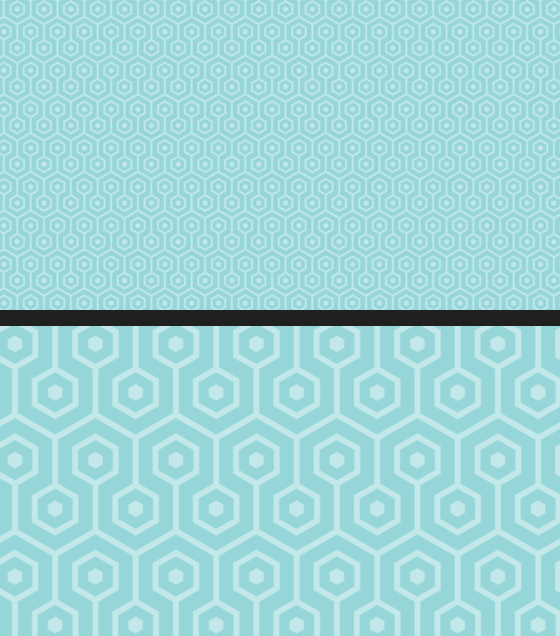
Top: the whole. Bottom: its middle third, enlarged.
Give the GLSL for this pattern, as a Shadertoy shader.

```glsl
// Apothem distance of a pointy-top hexagon
float hexRadius(vec2 p) {
    p = abs(p);
    return max(p.x, 0.5 * p.x + 0.866 * p.y);
}

// Ringed hexagon with a solid core and a stem hanging below it
float pendant(vec2 p, float halfLine) {
    float radius = hexRadius(p);
    float ring = abs(radius - 0.253) - halfLine;
    float core = radius - 0.09;
    float stem = max(abs(p.x) - halfLine, p.y + 0.29);
    return min(min(ring, core), stem);
}

void mainImage(out vec4 fragColor, in vec2 fragCoord) {
    float unitsPerPixel = 20.87 / iResolution.x;
    vec2 p = (fragCoord - 0.5 * iResolution.xy) * unitsPerPixel - vec2(-0.293, -0.043);

    float rowHeight = 1.445;
    float halfLine = 0.0365;

    // Mirror each column, then split rows along the zigzag
    float x = abs(p.x - round(p.x));
    float zigzagOffset = (0.25 - x) * 0.57735;
    float row = round((p.y - zigzagOffset) / rowHeight);
    float y = p.y - row * rowHeight;
    float zigzag = (0.5 * rowHeight - abs(y - zigzagOffset)) * 0.866 - halfLine;

    // Upright pendants interlock with inverted ones half a column away
    float upright = pendant(vec2(x, y - 0.302), halfLine);
    float inverted = pendant(vec2(0.5 - x, -y - 0.302), halfLine);
    float dist = min(zigzag, min(upright, inverted));

    float ink = 1.0 - smoothstep(-unitsPerPixel, unitsPerPixel, dist);
    vec3 aqua = vec3(0.59, 0.84, 0.85);
    vec3 paleAqua = vec3(0.76, 0.908, 0.917);
    fragColor = vec4(mix(aqua, paleAqua, ink), 1.0);
}
```
